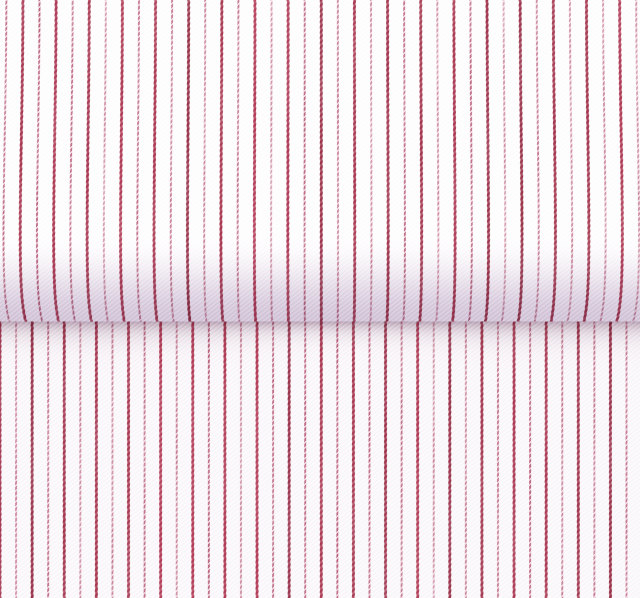
Give the GLSL for this texture, as a Shadertoy shader.

```glsl
// Folded white twill cloth with alternating bold and dashed red pinstripes.

const float TAU = 6.2831853;
const float FOLD_HEIGHT = 0.432;      // all lengths are in canvas widths
const float CENTRE_STRIPE = 0.502;

const vec3 UPPER_CLOTH = vec3(0.996, 0.992, 0.996);
const vec3 LOWER_CLOTH = vec3(0.984, 0.972, 0.984);
const vec3 BOLD_RED = vec3(0.65, 0.22, 0.32);
const vec3 PALE_RED = vec3(0.74, 0.40, 0.50);
const vec3 ROLL_SHADE = vec3(0.84, 0.79, 0.86);
const vec3 CAST_SHADOW = vec3(0.74, 0.66, 0.72);

float hash(float n) {
    return fract(sin(n * 91.73 + 4.1) * 4375.85);
}

// Layered sines, roughly -1 to 1, for slow wear along a thread
float wear(float y, float seed) {
    return 0.6 * sin(y * 17.0 + seed * 2.3) + 0.4 * sin(y * 43.0 + seed * 5.1);
}

// Diagonal weave, rising to the right; -1 to 1
float twill(vec2 p, float period) {
    return sin(TAU * (p.y - 0.8 * p.x) / period);
}

// Soft-edged coverage of a line
float lineMask(float dist, float halfWidth, float blur) {
    return 1.0 - smoothstep(halfWidth - blur, halfWidth + blur, abs(dist));
}

// Distance between bold stripes; the upper layer bows as it rolls under
float stripeSpacing(float above) {
    float upper = 0.0523 - 0.0010 * exp(-above / 0.035)
                - 0.0005 * smoothstep(0.1, 0.5, above);
    return above > 0.0 ? upper : 0.0502;
}

vec3 addStripes(vec3 cloth, vec2 p, float spacing, float pixel) {
    // Even slots hold bold stripes, odd slots hold dashed ones
    float slots = 2.0 * (p.x - CENTRE_STRIPE) / spacing;
    float slot = floor(slots + 0.5);
    float dist = (slots - slot) * spacing * 0.5;
    bool bold = mod(slot, 2.0) < 0.5;

    float seed = hash(slot + (spacing < 0.0503 ? 70.0 : 0.0));
    float fade = wear(p.y, seed * 20.0);
    float blur = max(0.75 * pixel, 0.0007);
    float weave = twill(vec2(dist, p.y + seed * 0.01), 0.0082);

    // Bold threads are twisted, with nicked edges
    if (bold) {
        float mask = lineMask(dist, 0.0021 + 0.0003 * weave, blur);
        float strength = 0.91 + 0.08 * weave + 0.06 * fade;
        vec3 red = BOLD_RED * (0.92 + 0.16 * seed);
        return mix(cloth, red, mask * clamp(strength, 0.0, 1.0));
    }

    // Thin threads break into dashes and vary in paleness
    float dash = mix(0.3, 1.0, smoothstep(-0.85, 0.05, weave));
    float strength = (0.62 + 0.32 * seed + 0.10 * fade) * dash;
    return mix(cloth, PALE_RED, lineMask(dist, 0.0015, blur) * strength);
}

// Light on the rolled edge above and the shadow it casts below
vec3 foldLight(float above, float x) {
    float roll = 1.0 - smoothstep(0.0, 0.14, above);
    vec3 upper = mix(vec3(1.0), ROLL_SHADE, pow(roll, 1.3));
    float depth = 0.016 + 0.002 * sin(x * 9.0);
    vec3 lower = mix(vec3(1.0), CAST_SHADOW, exp(min(above, 0.0) / depth));
    return above > 0.0 ? upper : lower;
}

vec3 clothColour(vec2 p, float pixel) {
    float above = p.y - FOLD_HEIGHT;
    vec3 light = foldLight(above, p.x);
    vec3 cloth = above > 0.0 ? UPPER_CLOTH : LOWER_CLOTH;
    vec3 colour = addStripes(cloth, p, stripeSpacing(above), pixel);

    // The weave shows most where the light grazes it
    float grain = (above > 0.0 ? 0.004 : 0.010) + 0.14 * (1.0 - light.g);
    return colour * light * (1.0 + grain * twill(p, 0.0068));
}

void mainImage(out vec4 fragColor, in vec2 fragCoord) {
    float pixel = 1.0 / iResolution.x;
    vec2 p = fragCoord * pixel;

    // Blend both layers across one pixel at the fold
    float edge = smoothstep(-0.5, 0.5, (p.y - FOLD_HEIGHT) / pixel);
    vec3 upper = clothColour(vec2(p.x, max(p.y, FOLD_HEIGHT + 0.0001)), pixel);
    vec3 lower = clothColour(vec2(p.x, min(p.y, FOLD_HEIGHT - 0.0001)), pixel);
    fragColor = vec4(clamp(mix(lower, upper, edge), 0.0, 1.0), 1.0);
}
```
